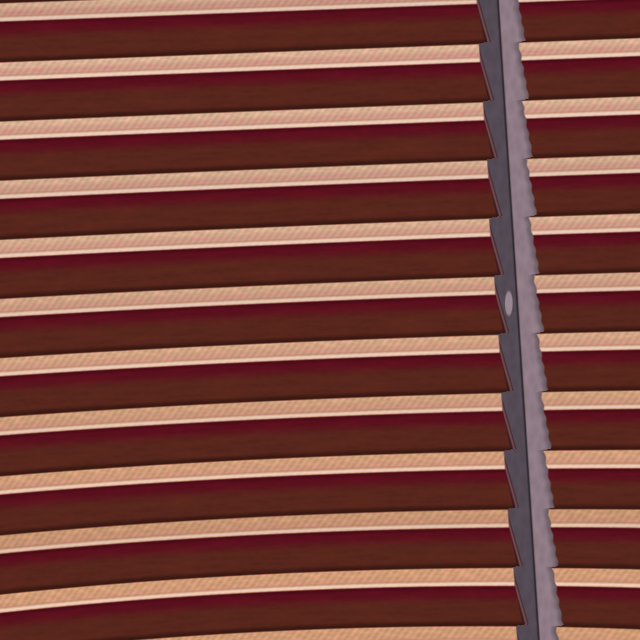
Give the GLSL for this pattern, as a Shadertoy shader.

```glsl
vec2 hash2(vec2 p) {
    return fract(sin(vec2(dot(p, vec2(127.1, 311.7)), dot(p, vec2(269.5, 183.3)))) * 43758.5);
}

// Distance to the nearest scattered cell point
float cellular(vec2 p) {
    vec2 cell = floor(p);
    float nearest = 1.0;
    for (int j = -1; j <= 1; j++)
        for (int i = -1; i <= 1; i++) {
            vec2 c = cell + vec2(i, j);
            nearest = min(nearest, distance(p, c + hash2(c)));
        }
    return nearest;
}

float glow(float x, float width) {
    return exp(-x * x / (width * width));
}

// Slat profile: phase 0 is the top of the sunlit lip, 1 the top of the next
vec3 slatColor(vec2 p, float row, float soft) {
    float phase = fract(row);
    float grain = cellular(p * vec2(65.0, 150.0)) - 0.45;
    float streak = cellular(vec2(p.x * 14.0, row * 9.0)) - 0.45;

    // Shaded face: crimson under the lip, brown below, dark at the joint
    vec3 face = mix(vec3(0.36, 0.06, 0.115), vec3(0.345, 0.15, 0.11), smoothstep(0.40, 0.64, phase));
    face *= 1.0 + 0.10 * streak + 0.06 * grain;
    face *= 1.0 - 0.35 * smoothstep(0.88, 0.98, phase);
    face *= 1.0 - 0.18 * glow(phase - 0.34, 0.03);

    // Sunlit lip: paler and rosier toward the top of the canvas
    vec3 lip = mix(vec3(0.84, 0.69, 0.57), vec3(0.80, 0.60, 0.45), smoothstep(0.2, 0.9, p.y));
    float rosy = glow(phase - 0.17, 0.07) * (0.65 - 0.45 * p.y);
    lip = mix(lip, vec3(0.76, 0.51, 0.48), clamp(rosy * (1.0 + 1.5 * grain), 0.0, 1.0));
    lip *= 1.0 + 0.13 * grain;
    lip += 0.025 * sin(p.x * 560.0 + row * 38.0);
    lip = mix(lip, vec3(0.70, 0.47, 0.39), 0.55 * glow(phase - 0.225, 0.02));
    lip = mix(lip, vec3(0.92, 0.82, 0.75), 0.85 * glow(phase - 0.27, 0.03));
    lip *= 0.97 + 0.06 * hash2(vec2(floor(row), 3.0)).x;

    float band = abs(fract(phase + 0.345) - 0.5) - 0.155;
    return mix(face, lip, smoothstep(soft, -soft, band));
}

void mainImage(out vec4 fragColor, in vec2 fragCoord) {
    vec2 p = fragCoord / iResolution.xy;
    p.y = 1.0 - p.y;
    float soft = max(1.0 / iResolution.y, 0.0018);

    // Rows tilt upward to the right and bow more toward the bottom
    float bow = 0.08 * p.y * p.y * p.x * (0.78 - p.x);
    float spacing = 0.0924 - 0.0017 * p.x;
    float row = (p.y + bow - 0.0052 + 0.0365 * p.x) / spacing;
    float phase = fract(row);
    float rowSoft = soft / spacing;
    float saw = phase * (1.0 - smoothstep(1.0 - 2.0 * rowSoft, 1.0, phase));

    // Distance across the slanted gap, with toothed slat ends on both sides
    float across = p.x - 0.064 * p.y;
    float jitter = 0.004 * (hash2(vec2(floor(row), 8.0)).x - 0.5);
    float leftEnd = 0.744 + jitter;
    float toothEnd = leftEnd + 0.020 * max(saw - 0.08, 0.0);
    float rightEnd = 0.806 + 0.011 * saw + 0.5 * jitter
        + 0.001 * sin(p.y * 310.0);

    // Post: shaded side, seam line and lit front
    vec3 post = mix(vec3(0.33, 0.29, 0.33), vec3(0.56, 0.48, 0.52), smoothstep(-soft, soft, across - 0.778));
    post *= 1.0 + 0.10 * (cellular(p * vec2(90.0, 45.0)) - 0.45);
    post *= 1.0 - 0.55 * glow(across - 0.778, 0.0018);
    post *= 1.0 - 0.25 * smoothstep(0.012, 0.0, rightEnd - across);
    float clip = length((p - vec2(0.795, 0.474)) / vec2(0.006, 0.019));
    post = mix(post, vec3(0.60, 0.53, 0.56), smoothstep(1.2, 0.8, clip));

    // Cut ends of the left slats, dark with a thin mauve rim
    vec3 cutEnd = mix(vec3(0.17, 0.08, 0.09), vec3(0.50, 0.34, 0.36),
        0.8 * glow(across - toothEnd + 0.003, 0.0025));

    vec3 slat = slatColor(p, row, rowSoft);
    vec3 color = mix(post, cutEnd, smoothstep(soft, -soft, across - toothEnd));
    float faceEnd = leftEnd + 0.014 * max(saw - 0.30, 0.0);
    color = mix(color, slat, smoothstep(soft, -soft, across - faceEnd));
    color = mix(color, slat, smoothstep(-soft, soft, across - rightEnd));
    fragColor = vec4(color, 1.0);
}
```
